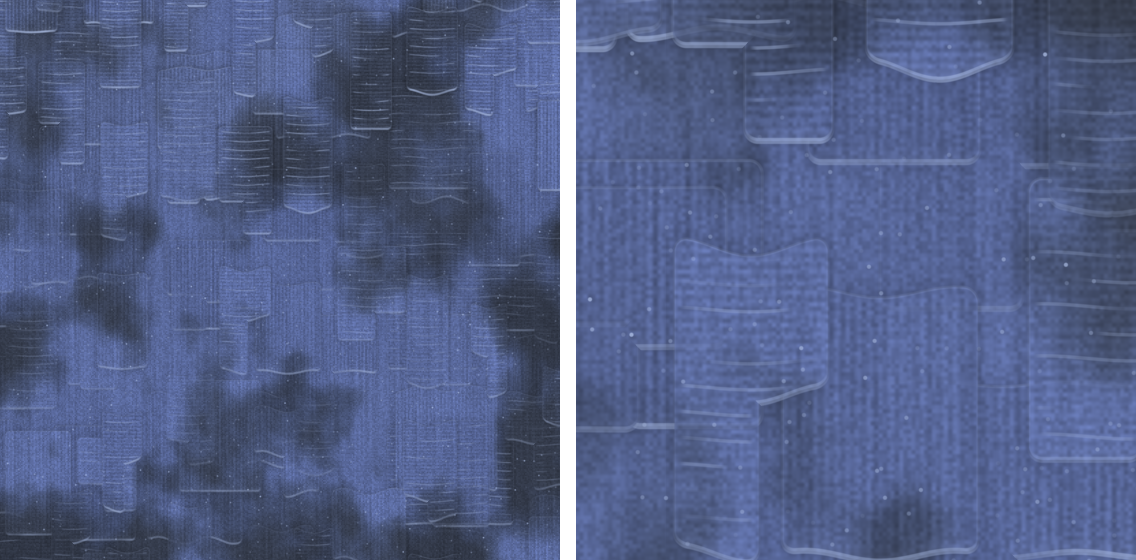
Left, the full canvas; right, a detail of the centre.
A WebGL 1 fragment shader for this texture:

```glsl
precision highp float;
// Worn blue metal relief: clouded patina, overlapping ribbed slabs with bright wavy lips.
uniform vec2 u_resolution;

const vec3 SOOT = vec3(0.205, 0.232, 0.295);
const vec3 SLATE = vec3(0.268, 0.315, 0.445);
const vec3 COBALT = vec3(0.355, 0.418, 0.625);
const vec3 HAZE = vec3(0.345, 0.395, 0.530);
const vec3 GLINT = vec3(0.680, 0.750, 0.900);
const float TAU = 6.2832;

float hash(vec2 p) {
  return fract(sin(dot(p, vec2(127.1, 311.7))) * 43758.5453);
}

float noise(vec2 p) {
  vec2 i = floor(p);
  vec2 f = fract(p);
  f = f * f * (3.0 - 2.0 * f);
  float low = mix(hash(i), hash(i + vec2(1.0, 0.0)), f.x);
  float high = mix(hash(i + vec2(0.0, 1.0)), hash(i + vec2(1.0)), f.x);
  return mix(low, high, f.y);
}

float fbm(vec2 p) {
  float sum = 0.0;
  float amp = 0.53;
  for (int i = 0; i < 4; i++) {
    sum += amp * noise(p);
    p = mat2(0.8, 0.6, -0.6, 0.8) * p * 2.03 + 7.3;
    amp *= 0.5;
  }
  return sum;
}

float stroke(float d, float width, float px) {
  return 1.0 - smoothstep(width - px, width + px, abs(d));
}

float roundBox(vec2 p, vec2 size, float radius) {
  vec2 q = abs(p) - size + radius;
  return length(max(q, 0.0)) + min(max(q.x, q.y), 0.0) - radius;
}

// Two joined blocks of unequal height with a rippled top and bottom.
float slab(vec2 p, vec2 size, float wave, float notch) {
  p.y += wave * cos(p.x * 70.0);
  float tall = roundBox(p + vec2(size.x * 0.45, 0.0), size * vec2(0.55, 1.0), 0.008);
  vec2 shift = size * vec2(0.4, 1.0 - notch);
  float low = roundBox(p - shift, size * vec2(0.6, notch), 0.008);
  return min(tall, low);
}

// Clouded patina with vertical brushing and fine grain.
vec3 patina(vec2 uv) {
  float cloud = fbm(uv * vec2(6.6, 5.4) + vec2(3.7, 9.1));
  cloud += 0.08 * (uv.y - 0.5) + 0.06 * (smoothstep(0.0, 0.5, uv.x) - 0.6);
  float tone = smoothstep(0.29, 0.74, cloud);
  vec3 color = mix(SOOT, SLATE, smoothstep(0.0, 0.5, tone));
  color = mix(color, COBALT, smoothstep(0.4, 0.85, tone));
  float haze = smoothstep(0.4, 0.75, fbm(uv * vec2(7.0, 4.0) + 31.0));
  color = mix(color, HAZE, haze * mix(0.08, 0.5, smoothstep(0.5, 1.0, uv.y)));
  float brushed = noise(uv * vec2(260.0, 9.0)) - 0.5;
  float grain = noise(uv * 410.0) - 0.5;
  return color * (1.0 + 0.12 * brushed + 0.21 * grain);
}

// One layer of slabs, one per cell, with every column slid by its own amount.
vec3 addSlabs(vec3 color, vec3 base, vec2 uv, vec2 cell, float ribbed, float seed, float px) {
  vec2 grid = uv / cell + seed * 0.37;
  grid.y += hash(vec2(floor(grid.x), seed));
  vec2 id = floor(grid) + seed * 17.0;
  float pick = hash(id + 0.3);
  vec2 size = cell * mix(vec2(0.29, 0.26), vec2(0.45, 0.43), vec2(hash(id + 1.1), hash(id + 2.2)));
  vec2 p = (fract(grid) - 0.5) * cell;
  p.x += (hash(id + 3.3) - 0.5) * (cell.x - 2.0 * size.x) * 0.8;
  p.x *= hash(id + 4.4) < 0.5 ? -1.0 : 1.0;
  float wave = 0.006 * smoothstep(0.25, 0.8, hash(id + 5.5));
  float notch = hash(id + 6.6) < 0.4 ? 1.0 : mix(0.45, 0.8, hash(id + 7.7));

  float d = slab(p, size, wave, notch);
  float facing = (slab(p + vec2(0.0, 0.001), size, wave, notch) - d) / 0.001;
  float present = step(pick, 0.72);
  float inside = present * (1.0 - smoothstep(-px, px, d));
  float relief = mix(0.35, 1.0, hash(id + 8.8)) * mix(0.6, 1.0, smoothstep(0.35, 0.85, uv.y));
  float wear = mix(0.45, 1.0, noise(uv * 38.0 + seed));

  // Slab face and its ribs
  color = mix(color, base * mix(0.90, 1.06, hash(id + 9.9)), inside * 0.8);
  float sideways = step(hash(id + 10.1), ribbed);
  float along = mix(p.x, p.y, sideways);
  color *= 1.0 + inside * relief * 0.085 * cos(TAU * along / 0.0064);
  float row = (p.y + 0.0015 * cos(p.x * 60.0)) / 0.0155;
  float bar = stroke((fract(row) - 0.5) * 0.0155, 0.0010, px);
  float broken = smoothstep(0.3, 0.7, noise(vec2(p.x * 28.0, floor(row) * 3.7) + id));
  float bars = bar * broken * sideways * inside * smoothstep(0.002, 0.008, -d);
  color = mix(color, GLINT, bars * relief * 0.62);

  // Lit lower lip, faint sides and top, soft shadow beneath
  float under = clamp(-facing, 0.0, 1.0);
  float over = clamp(facing, 0.0, 1.0);
  float glow = exp(-abs(d) / 0.005) * present;
  color *= 1.0 - 0.24 * relief * glow * (1.0 - inside);
  color = mix(color, GLINT, 0.18 * relief * glow * inside * under);
  float lip = 0.20 + 0.78 * under * under + 0.16 * over;
  float rim = stroke(d, mix(0.0009, 0.0018, under), px) * present;
  return mix(color, GLINT, rim * lip * relief * wear);
}

// Scattered pale dust.
float dust(vec2 uv, float scale, float px) {
  vec2 id = floor(uv * scale);
  vec2 center = 0.2 + 0.6 * vec2(hash(id + 0.7), hash(id + 5.1));
  float d = length((fract(uv * scale) - center) / scale);
  float rare = step(0.82, hash(id + 8.3));
  return rare * stroke(d, 0.0012, px) * mix(0.2, 1.0, hash(id + 2.9));
}

void main() {
  float px = 1.0 / min(u_resolution.x, u_resolution.y);
  vec2 uv = gl_FragCoord.xy * px;
  vec3 base = patina(uv);
  vec3 color = base;
  color = addSlabs(color, base, uv, vec2(0.38, 0.31), 0.1, 1.0, px);
  color = addSlabs(color, base, uv, vec2(0.21, 0.27), 0.2, 2.0, px);
  color = addSlabs(color, base, uv, vec2(0.15, 0.22), 0.35, 3.0, px);
  color = addSlabs(color, base, uv, vec2(0.11, 0.25), 0.8, 4.0, px);
  color = mix(color, GLINT, dust(uv, 42.0, px) * 0.8);
  color = mix(color, GLINT, dust(uv + 0.31, 71.0, px) * 0.45);
  gl_FragColor = vec4(color, 1.0);
}
```
